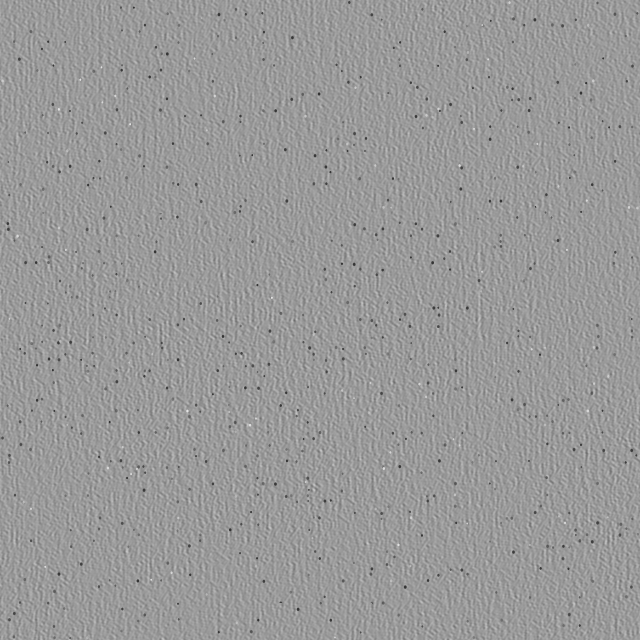
Give the GLSL for this texture, as a Shadertoy shader.

```glsl
// Grey plaster with fine vertical brush streaks, dark pinholes and a few pale specks.

const vec3  BASE_COLOR   = vec3(0.604);
const vec3  PIT_COLOR    = vec3(0.20);
const vec3  SPECK_COLOR  = vec3(0.90);

const float GRAIN_FREQ   = 305.0;
const float GRAIN_DEPTH  = 0.070;
const vec2  STREAK_FREQ  = vec2(263.0, 72.0);
const float STREAK_DEPTH = 0.046;
const vec2  LINE_FREQ    = vec2(211.0, 6.0);
const float LINE_DEPTH   = 0.024;
const vec2  RELIEF_STEP  = vec2(0.0034, 0.0012);

const float PATCH_FREQ   = 4.0;
const float PATCH_AMOUNT = 0.12;
const float PIT_CELLS    = 113.0;
const float PIT_CHANCE   = 0.055;
const float SPECK_CELLS  = 91.0;
const float SPECK_CHANCE = 0.012;

// Integer hash of a lattice cell, 0 to 1
float hash(vec2 cell, uint seed) {
    uvec2 q = uvec2(ivec2(cell)) * uvec2(1597u, 3812u) + seed * 7919u;
    uint h = (q.x ^ (q.y << 7)) * 277803u + q.y * 9973u;
    h = (h ^ (h >> 15)) * 739391u;
    h = (h ^ (h >> 13)) * 915823u;
    h ^= h >> 16;
    return float(h & 65535u) / 65535.0;
}

// Smooth value noise, -1 to 1
float noise(vec2 p, uint seed) {
    vec2 cell = floor(p);
    vec2 f = fract(p);
    f = f * f * (3.0 - 2.0 * f);
    float low  = mix(hash(cell, seed), hash(cell + vec2(1, 0), seed), f.x);
    float high = mix(hash(cell + vec2(0, 1), seed), hash(cell + vec2(1, 1), seed), f.x);
    return 2.0 * mix(low, high, f.y) - 1.0;
}

// Surface height: round grain, broken streaks and long brush lines
float height(vec2 p) {
    vec2 turned = mat2(0.8, 0.6, -0.6, 0.8) * p + 2.0;
    return GRAIN_DEPTH * noise(turned * GRAIN_FREQ, 1u)
         + STREAK_DEPTH * noise(p * STREAK_FREQ, 2u)
         + LINE_DEPTH * noise(p * LINE_FREQ, 3u);
}

// Coverage of small soft dots, at most one per cell
float dots(vec2 p, float cells, float chance, vec2 radiusRange, uint seed) {
    vec2 cell = floor(p * cells);
    vec2 center = 0.32 + 0.36 * vec2(hash(cell, seed), hash(cell, seed + 1u));
    float radius = mix(radiusRange.x, radiusRange.y, hash(cell, seed + 2u));
    float dist = length((fract(p * cells) - center) * vec2(1.0, 0.85));
    float edge = max(0.5 * radius, 0.5 * cells / iResolution.y);
    float strength = mix(0.35, 1.0, hash(cell, seed + 3u));
    float present = step(hash(cell, seed + 4u), chance);
    return present * strength * (1.0 - smoothstep(radius - edge, radius + edge, dist));
}

void mainImage(out vec4 fragColor, in vec2 fragCoord) {
    vec2 p = fragCoord / iResolution.y + 1.0;
    float patches = noise(p * PATCH_FREQ, 5u);

    // Sharpened relief: height against its two neighbours
    float around = 0.5 * (height(p + RELIEF_STEP) + height(p - RELIEF_STEP));
    float relief = height(p) - around;
    vec3 color = BASE_COLOR + relief * (1.0 + PATCH_AMOUNT * patches);

    // Pinholes and pale specks
    float pitChance = PIT_CHANCE * (1.0 + 0.4 * patches);
    float pits = dots(p, PIT_CELLS, pitChance, vec2(0.15, 0.25), 11u);
    float specks = dots(p, SPECK_CELLS, SPECK_CHANCE, vec2(0.11, 0.18), 23u);
    color = mix(color, PIT_COLOR, pits);
    color = mix(color, SPECK_COLOR, specks);

    fragColor = vec4(clamp(color, 0.0, 1.0), 1.0);
}
```
